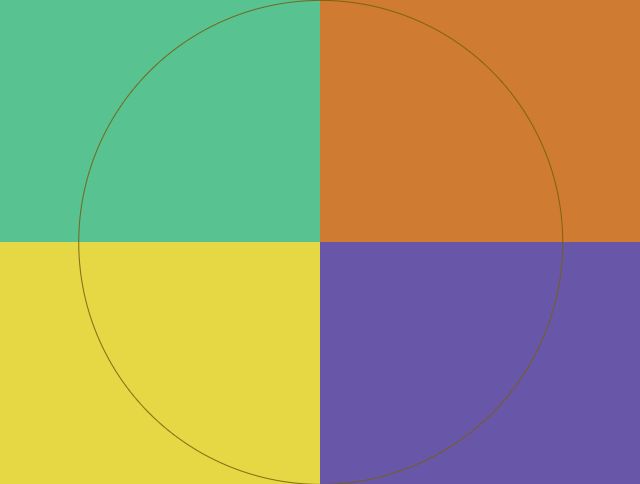
A WebGL 2 fragment shader for this background:

```glsl
#version 300 es
precision highp float;
// Four flat colour quadrants with a thin olive circle spanning the full height.

uniform vec2 u_resolution;
out vec4 fragColor;

void main() {
    // Centred coordinates: one unit is the canvas height.
    vec2 p = (gl_FragCoord.xy - 0.5 * u_resolution) / u_resolution.y;
    float pixel = 1.0 / u_resolution.y;

    // Quadrants, with edges smoothed over one pixel.
    vec3 green = vec3(0.345, 0.762, 0.565);
    vec3 orange = vec3(0.812, 0.482, 0.192);
    vec3 yellow = vec3(0.902, 0.843, 0.267);
    vec3 purple = vec3(0.408, 0.341, 0.663);
    vec2 side = smoothstep(-0.5 * pixel, 0.5 * pixel, p);
    vec3 color = mix(mix(yellow, purple, side.x), mix(green, orange, side.x), side.y);

    // Circle outline, a hair right of and below the centre.
    float ring = abs(length(p - vec2(0.0015, -0.0008)) - 0.5);
    float halfWidth = 0.0011;
    float line = clamp((halfWidth - ring) / pixel + 0.5, 0.0, 1.0);
    vec3 olive = vec3(0.45, 0.37, 0.06);
    color = mix(color, olive, 0.85 * line);

    fragColor = vec4(color, 1.0);
}
```
